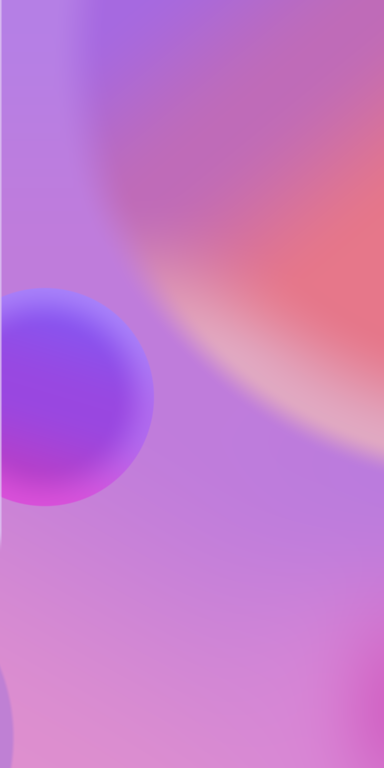
Reproduce this background procedurally as a Shadertoy shader.

```glsl
const vec3 LILAC = vec3(0.71, 0.50, 0.90);
const vec3 ORCHID = vec3(0.75, 0.485, 0.86);
const vec3 PINK = vec3(0.87, 0.56, 0.81);
const vec3 VIOLET = vec3(0.65, 0.41, 0.88);
const vec3 MAUVE = vec3(0.75, 0.42, 0.72);
const vec3 CORAL = vec3(0.90, 0.465, 0.54);
const vec3 BLUSH = vec3(0.88, 0.66, 0.76);
const vec3 MAGENTA = vec3(0.82, 0.39, 0.77);
const vec3 INDIGO = vec3(0.52, 0.34, 0.95);
const vec3 PURPLE = vec3(0.60, 0.28, 0.88);
const vec3 FUCHSIA = vec3(0.74, 0.24, 0.77);

float circleDistance(vec2 p, vec2 center, float radius) {
    return length(p - center) - radius;
}

// Coverage of a shape whose edge fades over the given half width
float coverage(float dist, float softness) {
    return 1.0 - smoothstep(-softness, softness, dist);
}

float glow(vec2 p, vec2 center, vec2 size) {
    vec2 q = (p - center) / size;
    return exp(-dot(q, q));
}

vec3 ramp(vec3 low, vec3 middle, vec3 high, float t) {
    vec3 lower = mix(low, middle, smoothstep(0.0, 0.5, t));
    return mix(lower, high, smoothstep(0.5, 1.0, t));
}

vec3 backdrop(vec2 p) {
    vec3 color = mix(ORCHID, LILAC, smoothstep(1.3, 2.0, p.y));
    color = mix(color, PINK, smoothstep(0.15, 1.35, 1.35 - p.y - 0.55 * p.x));
    color = mix(color, vec3(0.72, 0.48, 0.87), 0.8 * glow(p, vec2(1.05, 0.72), vec2(0.35, 0.25)));

    // Lower right bloom with a pale halo
    color = mix(color, vec3(0.86, 0.53, 0.84), 0.85 * glow(p, vec2(0.95, 0.1), vec2(0.32, 0.38)));
    return mix(color, MAGENTA, glow(p, vec2(1.04, 0.15), vec2(0.16, 0.25)));
}

vec3 largeOrb(vec2 p, float dist) {
    float t = dot(p - vec2(0.0, 2.0), vec2(0.63, -0.77));
    vec3 color = ramp(VIOLET, MAUVE, CORAL, (t - 0.2) / 0.88);
    float rim = smoothstep(-0.32, -0.03, dist);
    float underside = smoothstep(1.5, 1.05, p.y);
    return mix(color, BLUSH, rim * underside);
}

vec3 smallOrb(vec2 q) {
    float t = 0.5 - 0.5 * dot(q, normalize(vec2(0.3, 1.0)));
    vec3 color = ramp(INDIGO, PURPLE, FUCHSIA, t);
    vec3 rimColor = ramp(vec3(0.67, 0.52, 0.98), vec3(0.70, 0.43, 0.94),
                         vec3(0.86, 0.32, 0.86), t);
    float rim = smoothstep(0.62, 1.03, length(q));
    return mix(color, rimColor, 0.9 * rim);
}

void mainImage(out vec4 fragColor, in vec2 fragCoord) {
    vec2 p = fragCoord / iResolution.xy * vec2(1.0, 2.0);
    float pixel = 1.0 / iResolution.x;
    vec3 color = backdrop(p);

    // Large blurred orb, softest on its left flank
    float largeDist = circleDistance(p, vec2(1.315, 1.87), 1.11);
    float blur = mix(0.045, 0.075, smoothstep(1.0, 1.6, p.y));
    color = mix(color, largeOrb(p, largeDist), coverage(largeDist, blur));

    // Shadowed curve in the lower left corner
    float cornerDist = circleDistance(p, vec2(-0.46, 0.08), 0.495);
    color = mix(color, vec3(0.75, 0.50, 0.83), coverage(cornerDist, 0.006));

    // Small crisp orb
    vec2 center = vec2(0.117, 0.966);
    float radius = 0.284;
    float smallDist = circleDistance(p, center, radius);
    color = mix(color, smallOrb((p - center) / radius), coverage(smallDist, pixel));

    // Pale strip along the left border
    float strip = coverage(p.x - 0.004, pixel) * smoothstep(0.56, 0.62, p.y);
    color = mix(color, vec3(0.87, 0.77, 0.95), 0.8 * strip);

    fragColor = vec4(color, 1.0);
}
```
